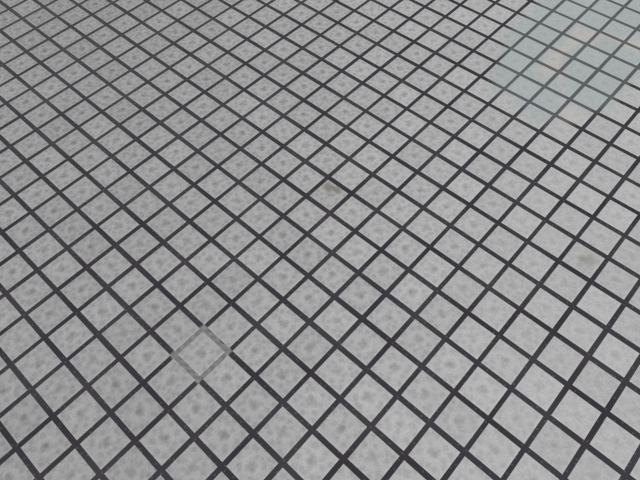
This texture is drawn by a WebGL 2 fragment shader. Its source:

```glsl
#version 300 es
precision highp float;
// Square grey dimpled floor tiles with dark grout, seen obliquely, with a wet patch in one corner.

uniform vec2 u_resolution;
out vec4 outColor;

const vec3 GROUT = vec3(0.215, 0.205, 0.225);
const vec3 GROUT_DUST = vec3(0.36, 0.35, 0.36);
const vec3 MORTAR = vec3(0.53, 0.53, 0.52);
const vec3 WATER = vec3(0.62, 0.67, 0.67);
const vec3 WATER_RIM = vec3(0.74, 0.72, 0.69);
const vec3 STAIN = vec3(0.42, 0.38, 0.33);

vec2 hash2(vec2 p) {
  vec3 a = fract(p.xyx * vec3(0.1031, 0.1030, 0.0973));
  a += dot(a, a.yzx + 33.33);
  return fract((a.xx + a.yz) * a.zy);
}

// Distance to the nearest scattered cell point.
float cellular(vec2 p) {
  vec2 cell = floor(p), local = fract(p);
  float nearest = 2.0;
  for (int y = -1; y <= 1; y++)
    for (int x = -1; x <= 1; x++) {
      vec2 o = vec2(x, y);
      nearest = min(nearest, length(o + hash2(cell + o) - local));
    }
  return nearest;
}

float waves(vec2 p) {
  return (sin(p.x + 1.7 * sin(p.y * 0.7)) + sin(p.y * 1.3 + 1.4 * sin(p.x * 0.9))) * 0.5;
}

// Floor plane coordinates, one unit per tile, from two vanishing points.
vec2 floorPlane(vec2 p, vec2 origin, vec2 vanishLeft, vec2 vanishRight, vec2 rate) {
  mat3 project = mat3(vec3(origin, 1.0),
                      -rate.x * vec3(vanishLeft, 1.0),
                      rate.y * vec3(vanishRight, 1.0));
  vec3 h = inverse(project) * vec3(p, 1.0);
  return h.yz / h.x;
}

// Soft elliptical spot, 1 inside and 0 outside.
float spot(vec2 p, vec2 center, vec2 radius, float angle, float softness) {
  vec2 d = p - center;
  float c = cos(angle), s = sin(angle);
  d = vec2(c * d.x + s * d.y, c * d.y - s * d.x) / radius;
  return 1.0 - smoothstep(1.0 - softness, 1.0 + softness, length(d));
}

// Brightness change from the shallow dimples pressed into a tile.
float dimples(vec2 f, vec2 id) {
  vec2 warped = f + 0.025 * (hash2(id + 7.0) - 0.5);
  float r = length(warped);
  float center = -0.075 * exp(-r * r * 90.0);
  float ring = 0.025 * exp(-pow((r - 0.19) * 13.0, 2.0));
  float pits = 0.05 * (smoothstep(0.1, 0.55, cellular(f * 5.0 + id * 9.0)) - 0.8);
  return center + ring + pits;
}

// Tile coverage inside its grout, smoothed by the pixel footprint.
float tileMask(vec2 f, vec2 halfGap, vec2 footprint) {
  vec2 inset = 0.5 - halfGap - abs(f);
  vec2 m = smoothstep(-footprint, footprint, inset);
  return m.x * m.y;
}

vec3 tileColor(vec2 p, vec2 f, vec2 id, vec2 q) {
  float light = mix(0.605, 0.69, smoothstep(0.1, 1.25, p.x + 0.15 * (0.5 - p.y)));
  light -= 0.03 * smoothstep(0.6, 1.0, p.y) * smoothstep(0.7, 0.0, p.x);
  light += 0.03 * (hash2(id).x - 0.5);
  float relief = dimples(f, id) * mix(1.0, 0.5, smoothstep(0.7, 1.25, p.x));
  // Raised lower edges catch the light; fine glaze grain.
  float edge = smoothstep(0.35, 0.43, f.x) + smoothstep(0.35, 0.43, -f.y);
  float grain = 0.035 * (hash2(floor(q * 22.0)).y - 0.5);
  return vec3(light + relief + 0.025 * edge + grain) * vec3(0.998, 1.004, 0.998);
}

vec3 groutColor(vec2 p, vec2 q) {
  float far = smoothstep(0.45, 1.0, p.y) * smoothstep(1.0, 0.0, p.x);
  float wear = 0.18 + 0.15 * waves(q * 1.9) + 0.35 * far;
  float grit = 1.0 - smoothstep(0.05, 0.2, cellular(q * 5.0));
  return mix(GROUT, GROUT_DUST, clamp(wear + 0.5 * grit, 0.0, 1.0));
}

void main() {
  vec2 p = gl_FragCoord.xy / u_resolution.y;
  vec2 q = floorPlane(p, vec2(0.641, 0.470), vec2(-1.550, 2.170),
                      vec2(2.686, 2.373), vec2(0.0238, 0.0244));
  vec2 footprint = fwidth(q) * 0.6;
  vec2 id = floor(q + 0.5), f = fract(q + 0.5) - 0.5;

  // Tiles and grout, with slight gap variation along each line.
  vec2 halfGap = vec2(0.062, 0.07) + 0.006 * vec2(waves(q * 0.8), waves(q.yx * 0.9 + 4.0));
  float tile = tileMask(f, halfGap, footprint);
  vec3 grout = groutColor(p, q);

  // One reset tile framed with paler mortar.
  vec2 away = abs(q - vec2(0.0, -4.0));
  float reset = 1.0 - smoothstep(0.54, 0.62, max(away.x, away.y) + 0.03 * waves(q * 14.0));
  grout = mix(grout, MORTAR + 0.05 * waves(q * 25.0), reset * 0.85);
  vec3 color = mix(grout, tileColor(p, f, id, q), tile);

  // Small stains.
  vec2 ragged = p + 0.004 * vec2(waves(p * 190.0), waves(p.yx * 230.0));
  color = mix(color, STAIN, 0.55 * spot(ragged, vec2(0.694, 0.607), vec2(0.017, 0.009), -0.3, 0.5));
  color = mix(color, STAIN, 0.25 * spot(ragged, vec2(1.224, 0.458), vec2(0.018, 0.013), 0.2, 0.6));

  // Wet patch reflecting the sky, with pale broken rims.
  vec2 rippled = p + 0.016 * vec2(waves(p * 38.0), waves(p.yx * 33.0 + 2.0));
  float wet = spot(rippled, vec2(1.205, 0.895), vec2(0.19, 0.125), 0.62, 0.12);
  float blotch = smoothstep(0.5, 0.8, cellular(rippled * 13.0));
  vec3 sheen = mix(WATER, WATER_RIM, blotch);
  color = mix(color, sheen, wet * mix(0.32, 0.5, tile));
  outColor = vec4(color, 1.0);
}
```
